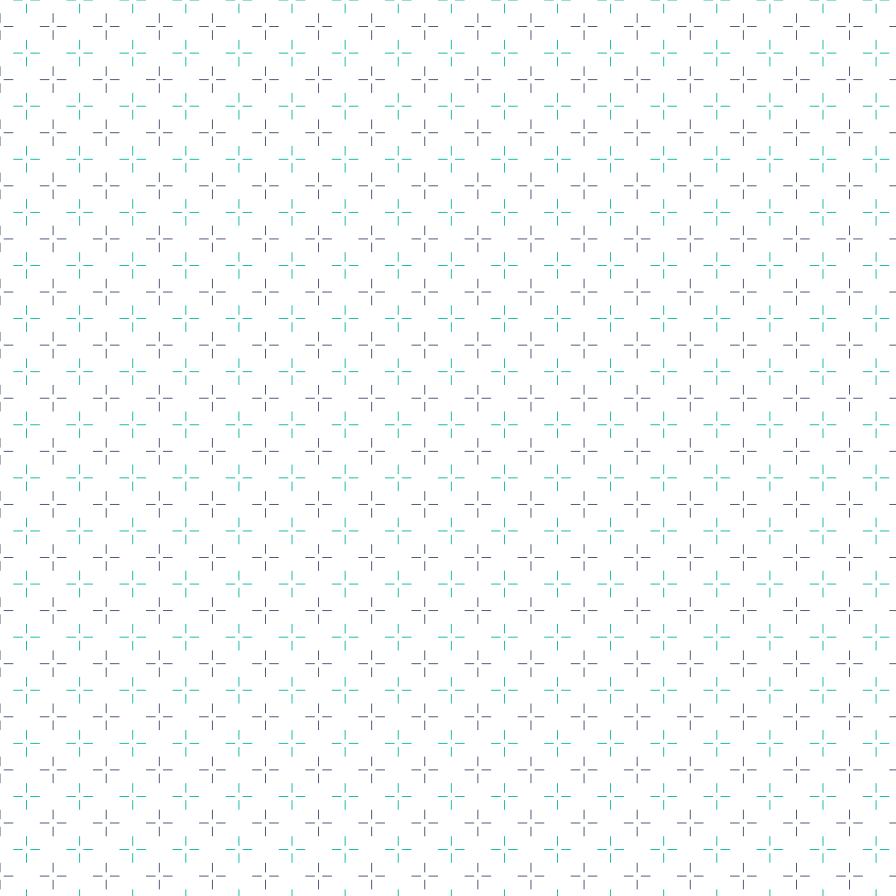
This pattern is drawn by a three.js fragment shader. Its source:

```glsl
varying vec2 vUv;

const float REPEATS = 16.875;         // cells across and down the canvas
const float ARM_INNER = 0.07;         // lengths below are in cells
const float ARM_OUTER = 0.25;
const float LINE_WIDTH = 0.0167;
const vec2 TEAL_CENTER = vec2(0.5, 0.0);
const vec2 NAVY_CENTER = vec2(0.0, 0.5);
const vec3 PAPER = vec3(1.0);
const vec3 TEAL = vec3(0.0, 0.71, 0.61);
const vec3 NAVY = vec3(0.22, 0.28, 0.42);

// Share of a pixel of the given size that lies between lo and hi
float spanCoverage(float x, float lo, float hi, float size) {
  float overlap = min(x + 0.5 * size, hi) - max(x - 0.5 * size, lo);
  return clamp(overlap / size, 0.0, 1.0);
}

// Four thin arms around an open middle, one cross per cell
float openCross(vec2 cell, vec2 center, vec2 pixel) {
  vec2 p = fract(cell - center + 0.5) - 0.5;
  float halfWidth = 0.5 * LINE_WIDTH;
  float across = spanCoverage(abs(p.x), ARM_INNER, ARM_OUTER, pixel.x)
               * spanCoverage(p.y, -halfWidth, halfWidth, pixel.y);
  float upright = spanCoverage(abs(p.y), ARM_INNER, ARM_OUTER, pixel.y)
                * spanCoverage(p.x, -halfWidth, halfWidth, pixel.x);
  return max(across, upright);
}

void main() {
  // Cells are counted from the top left corner
  vec2 cell = vec2(vUv.x, 1.0 - vUv.y) * REPEATS;
  vec2 pixel = max(fwidth(vUv) * REPEATS, vec2(1e-5));

  // Two interleaved grids of crosses
  vec3 color = mix(PAPER, TEAL, openCross(cell, TEAL_CENTER, pixel));
  color = mix(color, NAVY, openCross(cell, NAVY_CENTER, pixel));
  gl_FragColor = vec4(color, 1.0);
}
```
